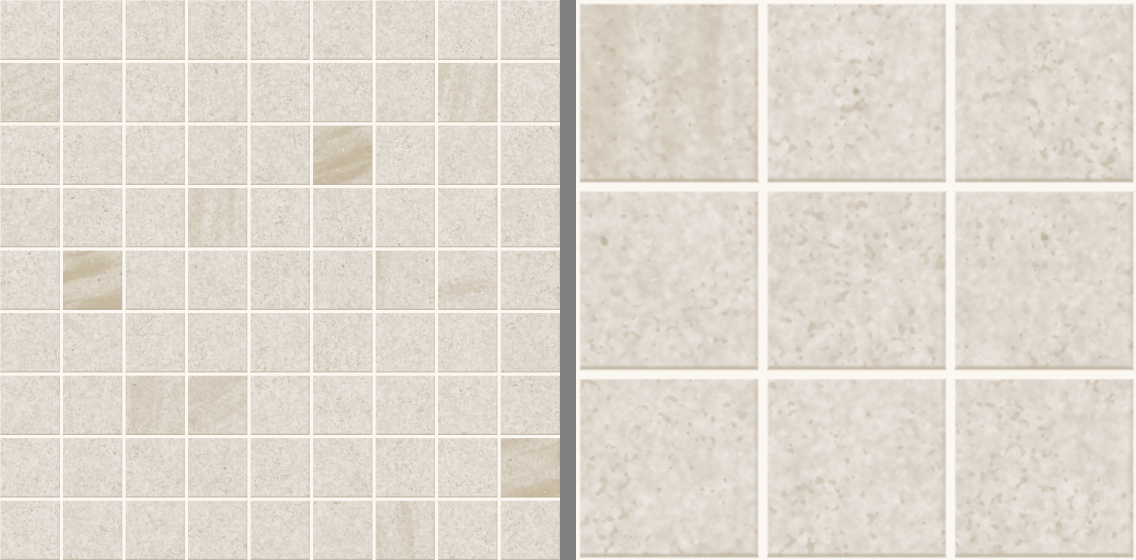
Left: the whole. Right: its middle third, enlarged.
Reproduce this texture procedurally as a three.js fragment shader.

```glsl
varying vec2 vUv;

float hash(vec2 p) {
  vec3 k = fract(vec3(p.xyx) * 0.1031);
  k += dot(k, k.yzx + 33.33);
  return fract((k.x + k.y) * k.z);
}

float noise(vec2 p) {
  vec2 i = floor(p);
  vec2 f = fract(p);
  f = f * f * (3.0 - 2.0 * f);
  return mix(mix(hash(i), hash(i + vec2(1.0, 0.0)), f.x),
             mix(hash(i + vec2(0.0, 1.0)), hash(i + 1.0), f.x), f.y);
}

vec2 rotate(vec2 p, float angle) {
  float c = cos(angle);
  float s = sin(angle);
  return vec2(c * p.x + s * p.y, c * p.y - s * p.x);
}

// Each octave is turned to hide the lattice
float fbm(vec2 p) {
  float sum = 0.0;
  float weight = 0.5;
  for (int i = 0; i < 4; i++) {
    sum += weight * noise(p);
    p = rotate(p, 0.6) * 2.03 + 7.1;
    weight *= 0.5;
  }
  return sum / 0.9375;
}

// Sparse irregular flecks, at most one in each cell
float flecks(vec2 p, float density) {
  vec2 cell = floor(p);
  vec2 center = 0.35 + 0.3 * vec2(hash(cell + 3.7), hash(cell + 9.2));
  vec2 d = fract(p) - center;
  d.x *= 0.7 + 0.7 * hash(cell + 5.1);
  float radius = 0.1 + 0.14 * hash(cell + 1.3);
  float dist = length(d) + 0.2 * (noise(p * 5.0) - 0.5);
  float present = step(hash(cell + 12.9), density);
  return present * (1.0 - smoothstep(radius * 0.3, radius + 0.08, dist));
}

// Fine streaks running along one direction of a tile
float streaks(vec2 p, float angle, vec2 seed) {
  vec2 r = rotate(p - 0.5, angle);
  r.x += 0.08 * (noise(p * 3.0 + seed) - 0.5);
  float broad = noise(r * vec2(6.0, 0.8) + seed);
  float thin = noise(r * vec2(17.0, 1.8) + seed + 3.0);
  return smoothstep(0.3, 0.8, 0.6 * broad + 0.4 * thin);
}

vec3 stone(vec2 p, vec2 id) {
  vec2 seed = id * 37.0 + 11.0;

  // Soft clouding under a mottled grain
  float cloud = fbm(p * 5.0 + seed) - 0.5;
  float mottle = noise(rotate(p, 0.5) * 15.0 + seed * 3.0) - 0.5;
  float grain = noise(rotate(p, 1.1) * 27.0 + seed * 2.0) - 0.5;
  float dust = noise(rotate(p, 0.3) * 48.0 + seed) - 0.5;
  float tone = 0.64 + cloud * 0.5 + mottle * 0.45 + grain * 0.85 + dust * 0.55;
  tone += 0.14 * (hash(id + 23.7) - 0.5);
  vec3 color = mix(vec3(0.842, 0.814, 0.774), vec3(0.902, 0.879, 0.849), clamp(tone, -0.6, 1.5));

  // Tan pores gathered in loose patches
  float pores = noise(rotate(p, 0.8) * 28.0 + seed + 19.0);
  pores = 0.65 * pores + 0.35 * noise(rotate(p, 0.2) * 43.0 + seed);
  pores = smoothstep(0.6, 0.85, pores);
  pores *= 0.35 + 0.65 * smoothstep(0.35, 0.65, noise(p * 4.0 + seed + 2.0));
  color = mix(color, vec3(0.76, 0.70, 0.61), 0.5 * pores);

  // Veined tiles recur on a skewed lattice, strong or faint
  float turn = mod(id.x + 15.0 * id.y, 26.0);
  float strong = step(abs(turn - 9.0), 0.5);
  float faint = step(abs(turn - 14.5), 0.7) + step(abs(turn - 22.0), 0.5);
  float angle = mix(-0.15, 0.25, hash(id + 6.4)) + 1.1 * mod(id.x + id.y, 2.0);
  float vein = streaks(p, angle, seed);
  float veining = strong * (0.22 + 0.5 * vein) + faint * (0.03 + 0.27 * vein);
  color = mix(color, vec3(0.74, 0.68, 0.56), veining);

  // Pale shell fragments and tan pits
  float shells = flecks(p * 13.0 + seed, 0.07);
  float smallPits = flecks(p * 17.0 + seed + 5.0, 0.07);
  float largePits = flecks(p * 9.0 + seed + 8.0, 0.007);
  color = mix(color, vec3(0.94, 0.92, 0.89), 0.55 * shells);
  color = mix(color, vec3(0.74, 0.68, 0.58), 0.45 * smallPits);
  return mix(color, vec3(0.68, 0.62, 0.51), 0.6 * largePits);
}

void main() {
  // Square grid counted from the upper left
  vec2 grid = vec2(vUv.x, 1.0 - vUv.y) * 8.956 + 0.018;
  vec2 id = floor(grid);
  vec2 p = fract(grid);
  vec3 color = stone(p, id);

  // Shaded lower and right edges of each tile
  vec2 shade = 1.0 - smoothstep(0.032, 0.058, 1.0 - p);
  color = mix(color, vec3(0.73, 0.68, 0.60), max(0.7 * shade.y, 0.3 * shade.x));

  // Pale joints
  vec2 edge = 0.5 - abs(p - 0.5);
  float joint = 1.0 - smoothstep(0.017, 0.034, min(edge.x, edge.y));
  color = mix(color, vec3(0.985, 0.967, 0.947), joint);

  gl_FragColor = vec4(color, 1.0);
}
```
